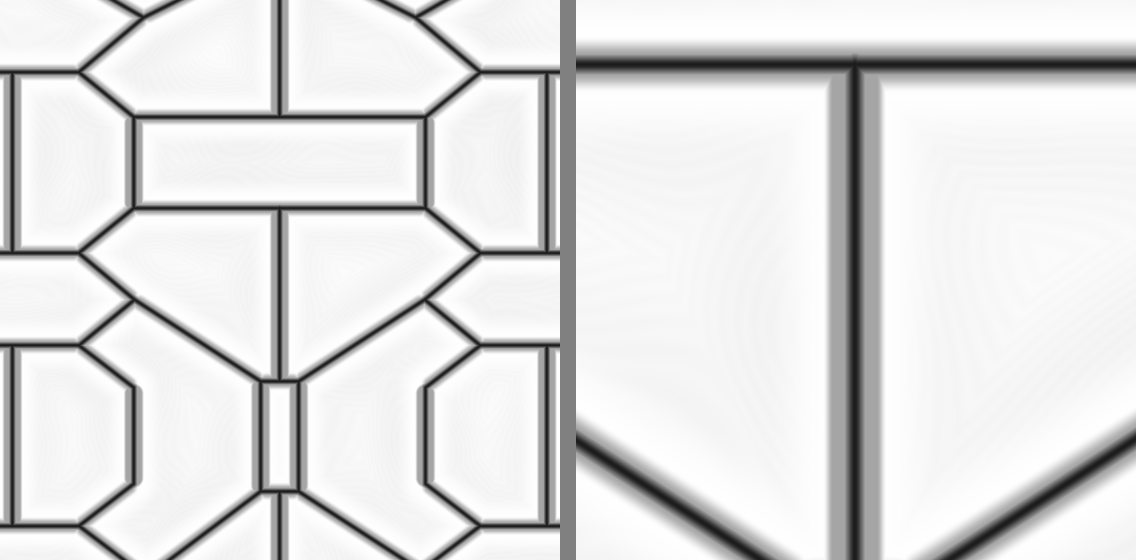
Left, the full canvas; right, a detail of the centre.
Write a three.js fragment shader that draws this texture map.

```glsl
// Bevelled white panels parted by dark grooves: octagons, planks, kites and a slot.
// Each groove is a segment with a dark core and grey shoulders; the darkest wins.
// Folding about the vertical axis and the octagon centres places mirrored grooves.

varying vec2 vUv;

const float SIDE = 768.0;          // layout units per canvas side
const float AXIS = 383.5;          // vertical mirror axis
const float UPPER_ROW = 545.0;     // centre heights of the octagon rows
const float ROW_PITCH = 374.5;
const float SLOT_ROW = 169.5;
const float CORE_WIDTH = 5.0;      // half width of the dark core
const float CORE_TONE = 0.11;
const float INNER_TONE = 0.58;     // shoulder beside the core
const float SHOULDER_TONE = 0.65;
const float RIM_TONE = 0.995;      // bright lip around each panel
const float PANEL_TONE = 0.957;
const float SHOULDER_INSET = 8.0;  // shoulders stop short of the joints
const float MOTTLE = 0.022;
const float RING_DEPTH = 0.004;
const float RING_RATE = 0.75;

vec2 hashGradient(vec2 cell) {
  float h = fract(sin(dot(cell, vec2(127.1, 311.7))) * 4375.85);
  return vec2(cos(6.2832 * h), sin(6.2832 * h));
}

float gradientNoise(vec2 p) {
  vec2 i = floor(p);
  vec2 f = p - i;
  vec2 u = f * f * f * (f * (f * 6.0 - 15.0) + 10.0);
  float a = dot(hashGradient(i), f);
  float b = dot(hashGradient(i + vec2(1.0, 0.0)), f - vec2(1.0, 0.0));
  float c = dot(hashGradient(i + vec2(0.0, 1.0)), f - vec2(0.0, 1.0));
  float d = dot(hashGradient(i + vec2(1.0)), f - vec2(1.0));
  return mix(mix(a, b, u.x), mix(c, d, u.x), u.y);
}

// Returns the groove tone and the distance to its centre line.
vec2 groove(vec2 p, vec2 a, vec2 b) {
  vec2 span = b - a;
  float len = length(span);
  vec2 dir = span / len;
  float along = dot(p - a, dir);
  float core = length(p - a - dir * clamp(along, 0.0, len));
  float inset = min(SHOULDER_INSET, 0.4 * len);
  float edge = length(p - a - dir * clamp(along, inset, len - inset));

  // Upright grooves have a flat, wide shoulder; others fade out smoothly.
  float upright = step(0.95, abs(dir.y));
  float fade = smoothstep(mix(4.0, 10.0, upright), mix(13.0, 14.5, upright), edge);
  float shoulder = mix(SHOULDER_TONE, 1.0, fade);
  float ramp = smoothstep(0.0, CORE_WIDTH, core);
  float lip = smoothstep(CORE_WIDTH * 0.7, CORE_WIDTH * 1.6, core);
  float dark = mix(mix(CORE_TONE, INNER_TONE, ramp), 1.0, lip);
  return vec2(min(dark, shoulder), core);
}

void main() {
  vec2 p = vUv * SIDE;
  vec2 q = vec2(AXIS - abs(p.x - AXIS), p.y);
  float rightHalf = step(AXIS, p.x);
  vec2 g = vec2(1.0, SIDE);

  // Two rows of clipped octagons at the sides
  for (int row = 0; row < 2; row++) {
    float r = float(row);
    vec2 o = vec2(q.x, abs(q.y - UPPER_ROW + ROW_PITCH * r));
    float flank = 62.5 + 3.5 * r;
    g = min(g, groove(o, vec2(-30.0, 124.0), vec2(108.0, 124.0)));
    g = min(g, groove(o, vec2(108.0, 124.0), vec2(183.5, flank)));
    g = min(g, groove(o, vec2(183.5, -20.0), vec2(183.5, flank)));
    g = min(g, groove(o, vec2(17.0, -20.0), vec2(17.0, 124.0)));
  }

  // Long plank and narrow slot on the axis
  vec2 plank = vec2(q.x, abs(q.y - UPPER_ROW));
  g = min(g, groove(plank, vec2(183.5, 62.5), vec2(420.0, 62.5)));
  vec2 slot = vec2(q.x, abs(q.y - SLOT_ROW));
  g = min(g, groove(slot, vec2(357.5, -20.0), vec2(357.5, 75.5)));
  g = min(g, groove(slot, vec2(357.5, 75.5), vec2(420.0, 75.5)));

  // Axis grooves
  g = min(g, groove(q, vec2(AXIS, 608.0), vec2(AXIS, 810.0)));
  g = min(g, groove(q, vec2(AXIS, 245.0), vec2(AXIS, 483.0)));
  g = min(g, groove(q, vec2(AXIS, -40.0), vec2(AXIS, 94.0)));

  // Kite between the rows
  vec2 kite = vec2(184.5, 357.0);
  g = min(g, groove(q, vec2(108.0, 421.0), kite));
  g = min(g, groove(q, vec2(108.0, 294.0), kite));
  g = min(g, groove(q, kite, vec2(357.5, 245.0)));

  // Crossing at the top and diagonals leaving at the bottom
  vec2 crossing = vec2(197.0, 744.0);
  g = min(g, groove(q, vec2(108.0, 669.0), crossing));
  g = min(g, groove(q, crossing, vec2(113.0, 792.0)));
  g = min(g, groove(q, crossing, vec2(293.0, 792.0)));
  g = min(g, groove(q, vec2(108.0, 47.0), vec2(207.0, -28.0)));
  g = min(g, groove(q, vec2(357.5, 94.0), vec2(195.0 - 26.0 * rightHalf, -28.0)));

  // Panel face: bright lip, soft mottling and faint contour rings
  float cloud = gradientNoise(p * 0.007 + 3.7);
  float inner = smoothstep(14.0, 42.0, g.y);
  float rings = sin(RING_RATE * (g.y + 90.0 * cloud)) * RING_DEPTH;
  float face = mix(RIM_TONE, PANEL_TONE + MOTTLE * cloud, inner);
  face += inner * (rings + 0.018 * smoothstep(40.0, 90.0, g.y));

  gl_FragColor = vec4(vec3(clamp(face * g.x, 0.0, 1.0)), 1.0);
}
```
